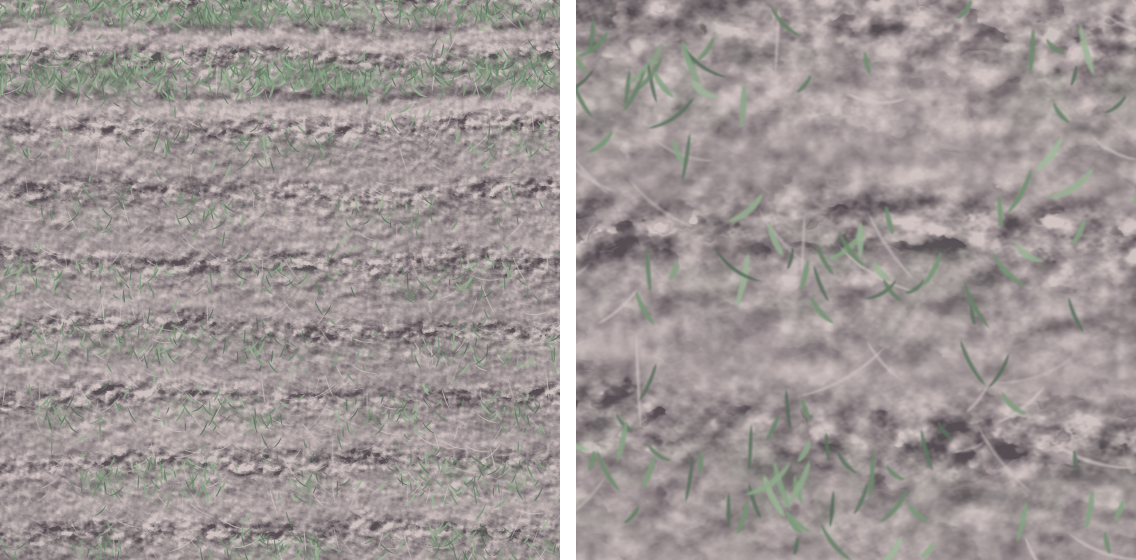
Left: the whole. Right: its middle third, enlarged.
This texture is drawn by a WebGL 2 fragment shader. Its source:

```glsl
#version 300 es
precision highp float;
// A dry field seen from above: nine horizontal crop rows on cloddy soil, the top two lush.
// Soil is layered value noise with relief shading and bands that follow the row phase;
// straw and grass are tapered, bent strokes scattered on jittered grids.

#define ROW_PITCH 0.1205
#define FIRST_ROW 0.985
#define LUSH_ROWS 2.0
#define GRASS_LAYERS 6
#define GRASS_CELLS 42.0
#define STRAW_CELLS 24.0
#define STRAW_DENSITY 0.42
#define BLADE_WIDTH 0.0017
#define SOFTNESS 0.0012
#define RELIEF 1.15

uniform vec2 u_resolution;
out vec4 fragColor;

const vec3 SOIL_DARK = vec3(0.34, 0.305, 0.33);
const vec3 SOIL_LIGHT = vec3(0.82, 0.77, 0.765);
const vec3 STRAW = vec3(0.82, 0.77, 0.77);
const vec3 GRASS_DARK = vec3(0.32, 0.41, 0.34);
const vec3 GRASS_MID = vec3(0.45, 0.58, 0.45);
const vec3 GRASS_PALE = vec3(0.63, 0.73, 0.61);

float hash(vec2 p) {
    return fract(sin(dot(p, vec2(127.1, 311.7))) * 43758.5453);
}

float noise(vec2 p) {
    vec2 i = floor(p), f = fract(p);
    f = f * f * (3.0 - 2.0 * f);
    return mix(mix(hash(i), hash(i + vec2(1, 0)), f.x),
               mix(hash(i + vec2(0, 1)), hash(i + vec2(1, 1)), f.x), f.y);
}

float fbm(vec2 p) {
    float sum = 0.0, amp = 0.5;
    for (int i = 0; i < 4; i++) {
        sum += amp * noise(p);
        p = mat2(1.6, 1.2, -1.2, 1.6) * p + 7.3;
        amp *= 0.55;
    }
    return sum / 1.01;
}

float bump(float x, float center, float width) {
    float d = (x - center) / width;
    return exp(-d * d);
}

// Row coordinate: whole numbers lie on the rows, counted downwards
float rowCoord(vec2 p) {
    return (FIRST_ROW - p.y) / ROW_PITCH + 0.22 * (noise(vec2(p.x * 6.0, p.y * 9.0)) - 0.5);
}

float lushness(float row) {
    return row < LUSH_ROWS ? 1.0 : 0.0;
}

float grassDensity(vec2 p) {
    float r = rowCoord(p), row = floor(r + 0.5), lush = lushness(row);
    float patches = noise(vec2(p.x * 11.0, row * 5.7 + 2.0));
    float sparse = (0.12 + 0.03 * max(row - 4.0, 0.0)) * smoothstep(0.2, 0.75, patches) * 2.0;
    float amount = mix(sparse, 0.45 + 0.75 * patches, lush);
    return amount * bump(r, row, mix(0.27, 0.22, lush)) + 0.012;
}

// Bare soil with clods, pits and furrow bands
vec3 soil(vec2 p) {
    float r = rowCoord(p), below = fract(r), lush = lushness(floor(r));
    vec2 q = p * vec2(52.0, 68.0);
    float height = fbm(q);
    float relief = height - fbm(q + vec2(-0.22, 0.42));
    float clods = bump(below, 0.74, 0.17) * (0.5 + noise(p * vec2(9.0, 14.0)));
    float smoothBand = bump(below, 0.45, 0.17);
    float rough = 0.65 + 0.6 * clods - 0.25 * smoothBand;
    float tone = 0.64 + RELIEF * rough * relief + 0.75 * rough * (height - 0.5);
    tone += 0.32 * (fbm(p * vec2(5.0, 13.0)) - 0.5);
    tone += 0.22 * (noise(p * vec2(190.0, 150.0)) - 0.5);
    tone += smoothBand * mix(0.05, 0.17, lush) - 0.08 * clods;
    float pit = smoothstep(0.66, 0.86, noise(q * vec2(1.3, 1.6) + 3.0 * height));
    tone -= pit * (0.08 + 0.26 * clods);
    // Shaded edge under the lush rows
    float edge = bump(below, 0.27, 0.09) * smoothstep(0.3, 0.65, noise(p * vec2(45.0, 70.0)));
    tone -= 0.42 * lush * edge;
    return mix(SOIL_DARK, SOIL_LIGHT, clamp(tone, 0.0, 1.0));
}

// Coverage of one bent stroke that tapers to both ends
float stroke(vec2 d, float angle, float halfLength, float width, float bend) {
    float c = cos(angle), s = sin(angle);
    vec2 q = vec2(c * d.x + s * d.y, c * d.y - s * d.x);
    float along = q.y / halfLength;
    float across = abs(q.x - bend * halfLength * along * along);
    float soft = max(SOFTNESS, 0.7 / u_resolution.y);
    float w = width * (1.0 - 0.8 * along * along);
    return (1.0 - smoothstep(w - soft, w + soft, across)) * (1.0 - smoothstep(0.7, 1.0, abs(along)));
}

vec3 paintStrokes(vec3 col, vec2 p, float cells, float seed, bool grass) {
    for (int j = 1; j >= -1; j--)
    for (int i = -1; i <= 1; i++) {
        vec2 cell = floor(p * cells) + vec2(i, j), id = cell + seed;
        vec2 center = (cell + vec2(hash(id), hash(id + 31.7))) / cells;
        float density = grass ? grassDensity(center)
                              : STRAW_DENSITY * (1.3 - center.y) * noise(center * 7.0) * 1.6;
        if (hash(id + 57.3) > density) continue;
        float turn = hash(id + 11.9) - 0.5, tint = hash(id + 83.1);
        float halfLength = mix(0.25, 0.8, hash(id + 5.3)) / cells;
        float width = BLADE_WIDTH * (grass ? 0.6 + 0.6 * tint : 0.6);
        float cover = stroke(p - center, turn * (grass ? 2.1 : 3.1), halfLength, width, 0.5 * turn);
        vec3 green = mix(mix(GRASS_DARK, GRASS_MID, min(2.0 * tint, 1.0)), GRASS_PALE, max(2.0 * tint - 1.0, 0.0));
        col = mix(col, grass ? green : STRAW, cover * (grass ? 0.85 : 0.35 + 0.45 * tint));
    }
    return col;
}

void main() {
    vec2 p = gl_FragCoord.xy / u_resolution.y;
    vec3 col = soil(p);
    // Green haze of fine growth around the rows
    float haze = clamp(grassDensity(p), 0.0, 1.0) * smoothstep(0.25, 0.7, noise(p * 60.0));
    col = mix(col, GRASS_MID * (0.7 + 0.4 * noise(p * 130.0)), 0.5 * haze);
    for (int k = 0; k < 2; k++) col = paintStrokes(col, p, STRAW_CELLS, 200.0 + 37.0 * float(k), false);
    for (int k = 0; k < GRASS_LAYERS; k++) col = paintStrokes(col, p, GRASS_CELLS, 61.0 * float(k), true);
    fragColor = vec4(col, 1.0);
}
```
